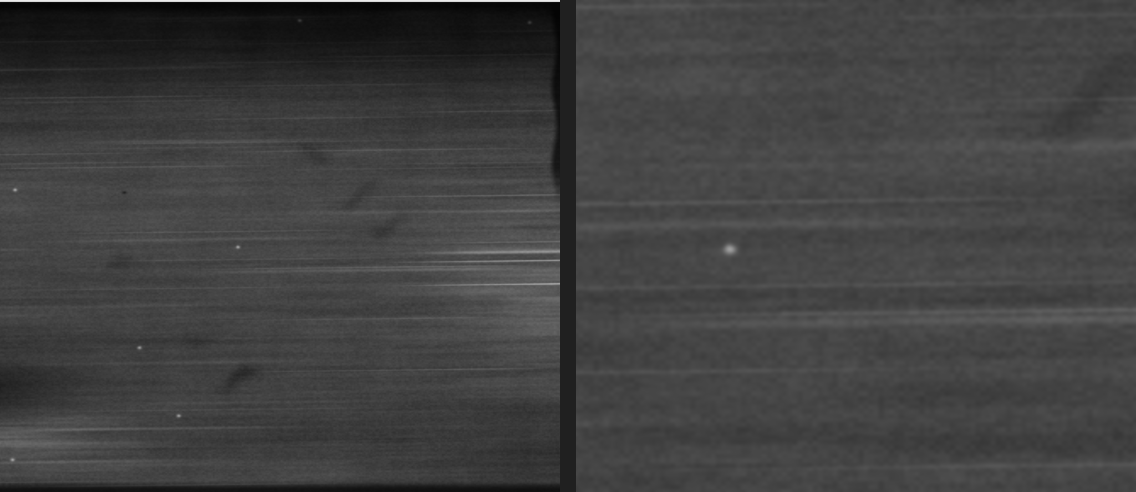
Left, the full canvas; right, a detail of the centre.
Write a Shadertoy shader that draws this texture.

```glsl
// Dark brushed metal plate with fine horizontal streaks, smudges and shaded edges.

float hash(vec2 p) {
    p = fract(p * vec2(0.1031, 0.1137));
    p += dot(p, p.yx + 33.33);
    return fract((p.x + p.y) * p.x * 7.31);
}

float valueNoise(vec2 p) {
    vec2 cell = floor(p), f = fract(p);
    f = f * f * (3.0 - 2.0 * f);
    float low = mix(hash(cell), hash(cell + vec2(1, 0)), f.x);
    float high = mix(hash(cell + vec2(0, 1)), hash(cell + vec2(1, 1)), f.x);
    return mix(low, high, f.y) - 0.5;
}

// Soft elliptical spot
float spot(vec2 p, vec2 centre, vec2 size) {
    vec2 d = (p - centre) / size;
    return exp(-dot(d, d));
}

// Sparse bright hairlines, at most one per stretched cell
float hairlines(vec2 p, float rows) {
    float row = floor(p.y * rows);
    float along = p.x * 1.3 + hash(vec2(row, 7.0)) * 9.0;
    float chance = hash(vec2(floor(along) + 20.0, row + 3.0));
    float f = fract(along);
    float across = (fract(p.y * rows) - 0.5) * 5.0;
    float ends = smoothstep(0.0, 0.3, f) * (1.0 - smoothstep(0.6, 1.0, f));
    return smoothstep(0.8, 1.0, chance) * ends * exp(-across * across);
}

// Cellular specks: positive are bright, negative are dark
float specks(vec2 p) {
    vec2 cell = floor(p * 9.0);
    vec2 centre = 0.2 + 0.6 * vec2(hash(cell + 11.0), hash(cell + 47.0));
    float chance = hash(cell + 83.0);
    float dotShape = spot(fract(p * 9.0), centre, vec2(0.038, 0.03));
    return dotShape * (step(0.965, chance) - 0.4 * step(chance, 0.02));
}

void mainImage(out vec4 fragColor, in vec2 fragCoord) {
    vec2 uv = fragCoord / iResolution.xy;
    vec2 p = fragCoord / iResolution.y;
    vec2 brushed = p - vec2(0.0, 0.012 * p.x);

    // Broad lighting: dark top, lit right side and lower left corner
    float tone = mix(0.042, 0.252, 1.0 - smoothstep(0.69, 1.015, uv.y));
    float rightGlow = spot(uv, vec2(1.04, 0.43), vec2(0.26, 0.17));
    float cornerGlow = spot(uv, vec2(0.04, 0.1), vec2(0.2, 0.06));
    tone += 0.09 * rightGlow + 0.07 * cornerGlow;
    tone += 0.03 * spot(uv, vec2(0.3, 0.54), vec2(0.7, 0.11));
    tone -= 0.1 * spot(uv, vec2(-0.03, 0.21), vec2(0.17, 0.08));
    tone -= 0.06 * spot(uv, vec2(1.0, 0.08), vec2(0.25, 0.08));

    // Layered sines for slow mottling
    vec2 wave = p * 6.0;
    for (int i = 0; i < 4; i++) {
        tone += 0.005 * sin(wave.x + 1.7 * sin(wave.y)) * sin(wave.y * 1.3 + 2.0);
        wave = mat2(0.8, -0.6, 0.6, 0.8) * wave * 1.7 + 1.3;
    }

    // Streaks of several widths, stronger where light grazes the plate
    float streaks = 0.0;
    float rows = 34.0;
    for (int i = 0; i < 4; i++) {
        float reach = 1.6 + 1.5 * float(i);
        streaks += valueNoise(brushed * vec2(reach, rows) + float(i) * 31.0);
        rows *= 1.85;
    }
    float relief = 0.4 + 0.6 * smoothstep(0.04, 0.25, tone);
    tone += streaks * relief * (0.026 + 0.06 * rightGlow + 0.055 * cornerGlow);

    // Fine grain and hairlines
    float grain = valueNoise(p * vec2(150, 240)) + valueNoise(p * vec2(290, 330) + 57.0);
    tone += 0.028 * grain * relief;
    float lines = hairlines(brushed, 60.0) + hairlines(brushed + 5.3, 105.0);
    tone += lines * relief * (0.06 + 0.22 * rightGlow + 0.12 * cornerGlow);

    // Scattered smudges
    for (int i = 0; i < 6; i++) {
        float k = float(i);
        vec2 centre = vec2(0.2 + 0.55 * fract(k * 0.618 + 0.8), 0.18 + 0.6 * fract(k * 0.382 + 0.7));
        vec2 d = p - centre * vec2(iResolution.x / iResolution.y, 1.0);
        d.y -= 0.25 * d.x + 0.012 * sin(d.x * 50.0 + k);
        float strength = 0.025 + 0.07 * fract(k * 0.41 + 0.5);
        tone -= strength * spot(d, vec2(0.0), vec2(0.035, 0.017));
    }
    tone += 0.35 * specks(p) * relief;

    // Dark rims and the light strip along the top
    tone *= mix(0.3, 1.0, smoothstep(0.004, 0.024, uv.y));
    float rightRim = smoothstep(0.982, 0.997, uv.x + 0.004 * sin(uv.y * 40.0));
    tone *= 1.0 - 0.7 * rightRim * smoothstep(0.56, 0.68, uv.y);
    tone *= 1.0 - 0.5 * smoothstep(0.97, 0.988, uv.y);
    tone = mix(tone, 0.92, smoothstep(0.9945, 0.9975, uv.y));

    fragColor = vec4(vec3(clamp(tone, 0.015, 1.0)), 1.0);
}
```
